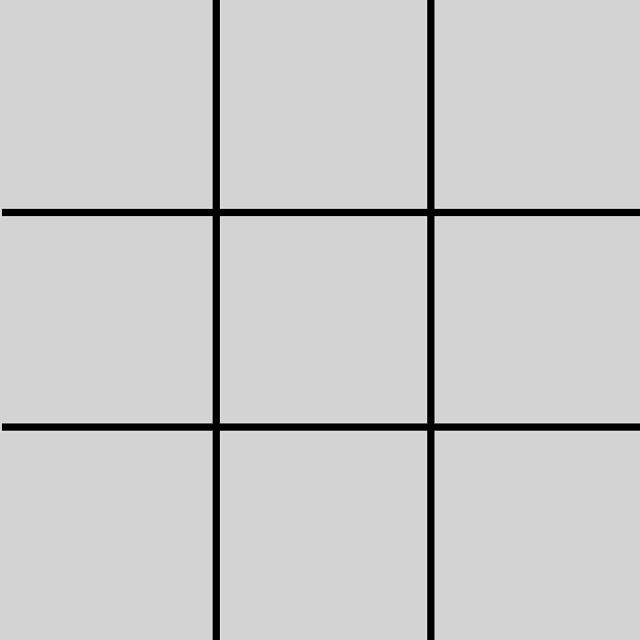
Give the GLSL for this pattern, as a WebGL 2 fragment shader.

```glsl
#version 300 es
precision highp float;

uniform vec2 u_resolution;
out vec4 fragColor;

// Signed distance to the two inner rules on each axis of a 3 by 3 grid
float gridDistance(vec2 p) {
    float nearest = 1.0;
    for (int i = 1; i <= 2; i++) {
        vec2 center = vec2(0.0026, -0.0026) + 0.3353 * float(i);
        vec2 rule = abs(p - center) - 0.0057;
        // Horizontal rules stop just short of the left edge
        rule.y = max(rule.y, 0.003 - p.x);
        nearest = min(nearest, min(rule.x, rule.y));
    }
    return nearest;
}

void main() {
    vec2 p = gl_FragCoord.xy / u_resolution;
    float pixel = 1.0 / min(u_resolution.x, u_resolution.y);
    float dist = gridDistance(p);

    // Flat gray cells with a faint light rim beside the rules
    float rim = 1.0 - smoothstep(0.001, 0.0035, dist);
    vec3 cellColor = vec3(0.828 + 0.05 * rim);

    // Black rules with edges smoothed over one pixel
    float ink = clamp(0.5 - dist / pixel, 0.0, 1.0);
    fragColor = vec4(mix(cellColor, vec3(0.0), ink), 1.0);
}
```
